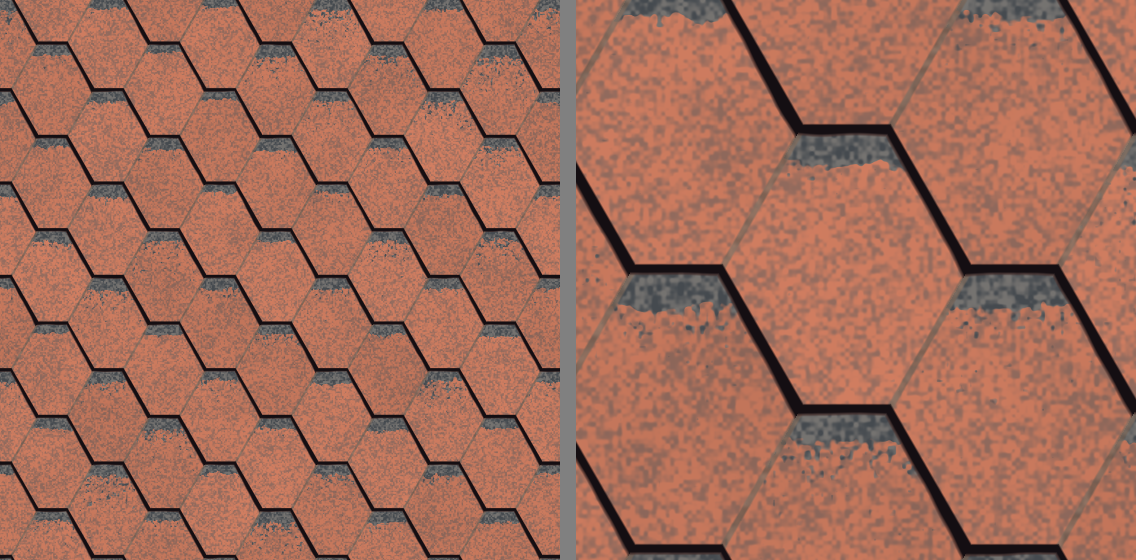
Left: the whole. Right: its middle third, enlarged.
Reproduce this texture procedurally as a WebGL 1 fragment shader.

```glsl
precision highp float;
// Hexagonal asphalt roof shingles: 10 staggered columns of 6 flat-topped tiles.
// Each tile has a ragged slate band on top, granular terracotta below, dark
// shadows on its top and upper-right edges, and a thin seam on its upper left.
uniform vec2 u_resolution;

const vec2 GRID = vec2(10.0, 6.0);          // columns, rows
const vec2 GRID_SHIFT = vec2(0.06, -0.05);
const float HALF_WIDTH = 0.74;              // tile half width, in columns
const float SLOPE = 0.96;                   // columns per row along the sides

const vec3 TERRACOTTA_LIGHT = vec3(0.79, 0.475, 0.365);
const vec3 TERRACOTTA_DARK = vec3(0.56, 0.41, 0.36);
const vec3 SLATE_LIGHT = vec3(0.46, 0.45, 0.44);
const vec3 SLATE_DARK = vec3(0.27, 0.29, 0.31);
const vec3 SEAM = vec3(0.47, 0.40, 0.35);
const vec3 SHADOW_FRINGE = vec3(0.26, 0.17, 0.16);
const vec3 SHADOW = vec3(0.08, 0.055, 0.07);

float hash(vec2 p, float seed) {
  vec3 q = fract(vec3(p.xyx + seed) * vec3(0.1031, 0.1030, 0.0973));
  q += dot(q, q.yzx + 33.33);
  return fract((q.x + q.y) * q.z);
}

vec2 wrap(vec2 cell, vec2 count) {
  return floor(mod(cell + 0.5, count));
}

// Value noise that repeats after count cells
float noise(vec2 uv, float count, float seed) {
  vec2 p = uv * count;
  vec2 i = floor(p);
  vec2 f = p - i;
  f = f * f * (3.0 - 2.0 * f);
  vec2 a = wrap(i, vec2(count));
  vec2 b = wrap(i + 1.0, vec2(count));
  return mix(mix(hash(a, seed), hash(vec2(b.x, a.y), seed), f.x),
             mix(hash(vec2(a.x, b.y), seed), hash(b, seed), f.x), f.y);
}

// Coverage of a strip of the given width along an edge
float strip(float dist, float width, float blur) {
  return 1.0 - smoothstep(width - blur, width + blur, dist);
}

// Offset from the tile centre in column k; the row number goes to row
vec2 tileOffset(vec2 q, float k, out float row) {
  float stagger = 0.5 * mod(k, 2.0);
  row = floor(q.y + stagger);
  return q - vec2(k, row + 0.5 - stagger);
}

// Distance to a sloping side; side holds the signs of its direction
float sideDistance(vec2 d, vec2 side) {
  float across = HALF_WIDTH - dot(d * side, vec2(1.0, SLOPE));
  return across / length(vec2(GRID.x, SLOPE * GRID.y));
}

// Granules: slate band at the top, fading in speckles into terracotta
vec3 granules(vec2 uv, float depth, vec2 id) {
  float grain = 0.6 * noise(uv, 384.0, 1.0) + 0.4 * noise(uv, 230.0, 7.0);
  float fleck = 0.55 * noise(uv, 350.0, 13.0) + 0.45 * noise(uv, 180.0, 19.0);
  float rag = noise(uv, 64.0, 23.0) + 0.5 * noise(uv, 150.0, 29.0) - 0.75;

  float bandDepth = mix(0.017, 0.026, hash(id, 31.0)) + 0.007 * rag;
  float below = depth - bandDepth;
  float wear = hash(id, 37.0);
  float fadeLength = mix(0.008, 0.06, wear * wear);
  float fade = mix(0.35, 0.55, hash(id, 41.0)) * exp(-max(below, 0.0) / fadeLength);
  float cover = mix(fade, 1.2, strip(below, 0.0, 0.004));
  float slateAmount = smoothstep(-0.12, 0.12, cover - fleck);

  float mottle = noise(uv, 14.0, 43.0) + noise(uv, 30.0, 47.0) - 1.0;
  float tone = smoothstep(0.12, 0.75, grain + 0.08 * mottle);
  vec3 terracotta = mix(TERRACOTTA_DARK, TERRACOTTA_LIGHT, tone);
  terracotta *= 0.97 + 0.06 * hash(id, 53.0) + 0.025 * mottle;
  vec3 slate = mix(SLATE_DARK, SLATE_LIGHT, smoothstep(0.2, 0.8, grain));
  return mix(terracotta, slate, slateAmount);
}

void main() {
  vec2 uv = gl_FragCoord.xy / u_resolution;
  float blur = max(0.0008, 0.7 / min(u_resolution.x, u_resolution.y));

  // Find the tile that holds this point
  vec2 q = uv * GRID + GRID_SHIFT;
  float column = floor(q.x);
  float row;
  vec2 d = tileOffset(q, column, row);
  if (abs(d.x) + SLOPE * abs(d.y) > HALF_WIDTH) {
    column += 1.0;
    d = tileOffset(q, column, row);
  }
  vec2 id = wrap(vec2(column, row), GRID);
  float top = (0.5 - d.y) / GRID.y;
  float bottom = (0.5 + d.y) / GRID.y;
  vec3 color = granules(uv, top, id);

  // Thin seam along the rising sides
  float seam = max(strip(sideDistance(d, vec2(-1.0, 1.0)), 0.0026, blur),
                   strip(sideDistance(d, vec2(1.0, -1.0)), 0.0010, blur));
  float seamGrain = noise(uv, 256.0, 59.0);
  color = mix(color, SEAM * (0.85 + 0.3 * seamGrain), 0.8 * seam);

  // Shadow, wider toward the lower end of the falling sides
  float wobble = 0.0016 * (noise(uv, 48.0, 61.0) - 0.5);
  float width = mix(0.0058, 0.0032, clamp(2.0 * d.y, 0.0, 1.0)) + wobble;
  width += 0.0012 * (hash(id, 67.0) - 0.5);
  float lip = min(sideDistance(d, vec2(-1.0)), bottom);
  float shade = min(sideDistance(d, vec2(1.0)) - width, top - 0.0044 - wobble);
  float rim = min(shade, lip - 0.0010);
  color = mix(color, SHADOW_FRINGE, 0.75 * strip(shade, 0.0012, blur));
  color = mix(color, SHADOW, strip(rim, 0.0, blur));
  gl_FragColor = vec4(color, 1.0);
}
```
